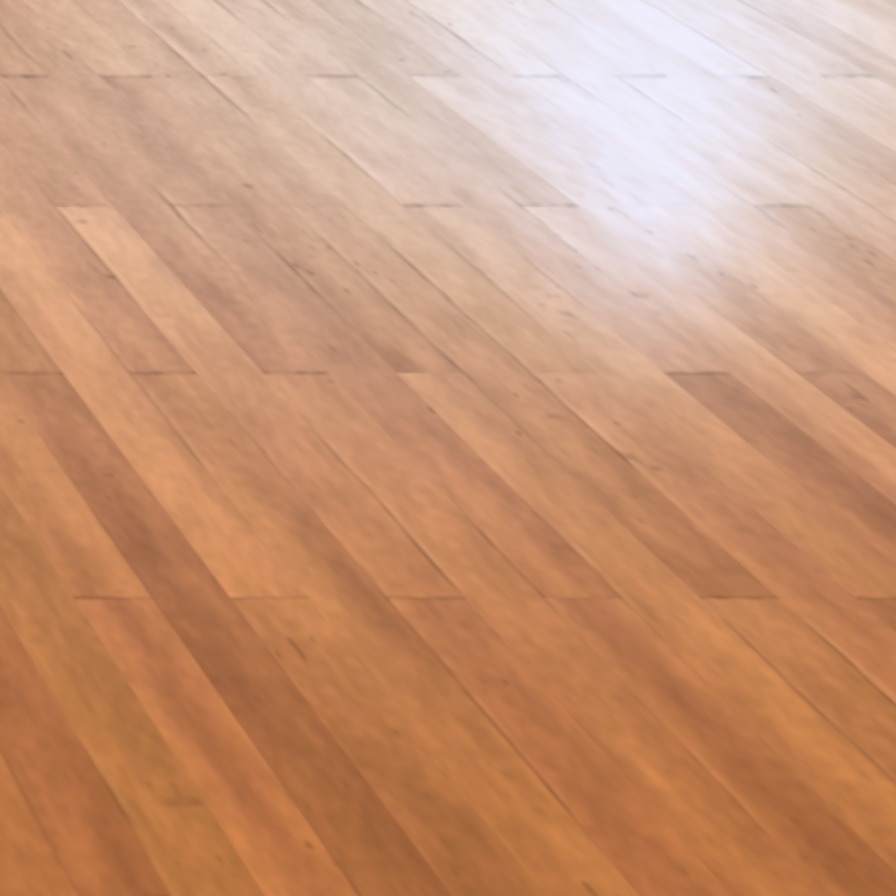
Reproduce this texture procedurally as a Shadertoy shader.

```glsl
// Wooden plank floor in perspective, with staggered end joints and window glare.

#define VANISH vec2(-1.016, -1.042)  // vanishing point, y measured down from the top
#define PLANK_WIDTH 0.0511           // plank pitch in slope units
#define PLANK_SHIFT 0.898            // slope of one reference seam
#define ROW_DEPTH 0.10076            // joint spacing in inverse depth
#define ROW_SHIFT 0.806              // offset of the joint rows
#define SEAM_WIDTH 0.0019
#define SOFTNESS 0.0014              // spacing of the smoothing samples
#define RED_WOOD vec3(0.685, 0.425, 0.285)
#define HONEY_WOOD vec3(0.745, 0.485, 0.305)
#define SHEEN_COLOR vec3(0.910, 0.860, 0.825)
#define GLARE_COLOR vec3(0.930, 0.925, 0.990)

float hash(vec2 p) {
    return fract(sin(dot(p, vec2(127.1, 311.7))) * 43758.5453);
}

float noise(vec2 p) {
    vec2 i = floor(p), f = fract(p);
    f = f * f * (3.0 - 2.0 * f);
    return mix(mix(hash(i), hash(i + vec2(1, 0)), f.x),
               mix(hash(i + vec2(0, 1)), hash(i + vec2(1, 1)), f.x), f.y);
}

// Soft elliptical spot of light
float spot(vec2 p, vec2 center, vec2 radius) {
    vec2 q = (p - center) / radius;
    return exp(-dot(q, q));
}

vec3 floorColor(vec2 p) {
    // Perspective: across counts planks, along counts joint rows
    float depth = p.y - VANISH.y;
    float across = ((p.x - VANISH.x) / depth - PLANK_SHIFT) / PLANK_WIDTH;
    float along = 1.0 / (depth * ROW_DEPTH) - ROW_SHIFT;

    // Each plank spans two rows; neighbours are shifted by one row
    float column = floor(across);
    float run = (along + mod(column, 2.0)) * 0.5;
    vec2 plank = vec2(column, floor(run));
    float tone = hash(plank + 3.7);
    float shade = hash(plank + 19.3);

    // Bands stretched along the plank, then short broken grain and mottling
    vec2 g = vec2(across, along) + vec2(tone, shade) * 17.0;
    float bands = noise(g * vec2(2.1, 0.9)) - 0.5;
    float blotch = noise(g * vec2(2.5, 6.0)) - 0.5;
    float grain = noise(g * vec2(7.0, 9.0)) - 0.5;
    float fine = noise(g * vec2(13.0, 30.0)) - 0.5;
    float mottle = noise(p * 95.0) + noise(p * 48.0 + 9.0) - 1.0;
    float figure = bands * 0.075 + blotch * 0.05 + grain * 0.055
                 + fine * 0.05 + mottle * 0.012;
    vec3 color = mix(RED_WOOD, HONEY_WOOD, clamp(tone + bands * 0.8, 0.0, 1.0));
    color *= 1.0 + (shade - 0.5) * 0.06 + figure;
    color *= mix(vec3(1.035, 1.04, 1.05), vec3(0.985, 0.965, 0.86),
                 smoothstep(0.4, 1.0, p.y));

    // Reflected light: wide sheen, then the window core with a lower streak
    float sheen = 0.94 * spot(p, vec2(0.70, -0.03), vec2(0.86, 0.45));
    float glare = 0.95 * spot(p, vec2(0.72, 0.06), vec2(0.22, 0.17))
                + 0.5 * spot(p, vec2(0.73, 0.25), vec2(0.11, 0.12));
    sheen *= 1.0 + (shade - 0.5) * 0.14 + figure;
    glare *= 1.0 + grain * 0.25 + bands * 0.3;
    color = mix(color, SHEEN_COLOR, clamp(sheen, 0.0, 1.0));
    color = mix(color, GLARE_COLOR, clamp(glare, 0.0, 0.93));
    float fade = 1.0 - 0.55 * clamp(glare, 0.0, 1.0);
    color *= 1.0 + fade * ((shade - 0.5) * 0.045 + figure * 0.45);

    // Long seams: short dark stretches with a faint bright bevel
    float seamId = floor(across + 0.5);
    float wobble = (noise(vec2(seamId * 3.1, along * 9.0)) - 0.5) * 0.002;
    float seamDist = (across - seamId) * PLANK_WIDTH * depth * 0.72 + wobble;
    float wear = smoothstep(0.5, 1.0, noise(vec2(seamId * 7.3, along * 2.3)))
               * (0.4 + 0.9 * noise(vec2(seamId * 5.7, along * 17.0)));
    float seam = exp(-pow(seamDist / SEAM_WIDTH, 2.0));
    float bevel = exp(-pow((seamDist - 2.2 * SEAM_WIDTH) / (1.5 * SEAM_WIDTH), 2.0));
    color *= 1.0 - seam * fade * 0.2 * wear;
    color += bevel * fade * 0.045 * wear;

    // End joints: some crisp, most nearly closed
    float jointId = floor(run + 0.5);
    float jointDist = (run - jointId) * 2.0 * ROW_DEPTH * depth * depth;
    float joint = exp(-pow(jointDist / SEAM_WIDTH, 2.0));
    float jointWear = hash(vec2(column, jointId) + 41.0)
                    * noise(vec2(across * 7.0, jointId * 9.1));
    color *= 1.0 - joint * fade * 0.3 * jointWear;

    // A few faint dark flecks
    float fleck = smoothstep(0.80, 1.0, noise(g * vec2(7.0, 19.0)))
                * smoothstep(0.6, 0.9, noise(g * vec2(1.7, 3.1) + 50.0));
    return color * (1.0 - 0.17 * fade * fleck);
}

void mainImage(out vec4 fragColor, in vec2 fragCoord) {
    vec2 p = fragCoord / iResolution.xy;
    p.y = 1.0 - p.y;

    // Average a small grid of samples for soft edges
    vec3 sum = vec3(0.0);
    for (int y = -1; y <= 1; y++)
        for (int x = -1; x <= 1; x++)
            sum += floorColor(p + vec2(x, y) * SOFTNESS);
    fragColor = vec4(sum / 9.0, 1.0);
}
```
